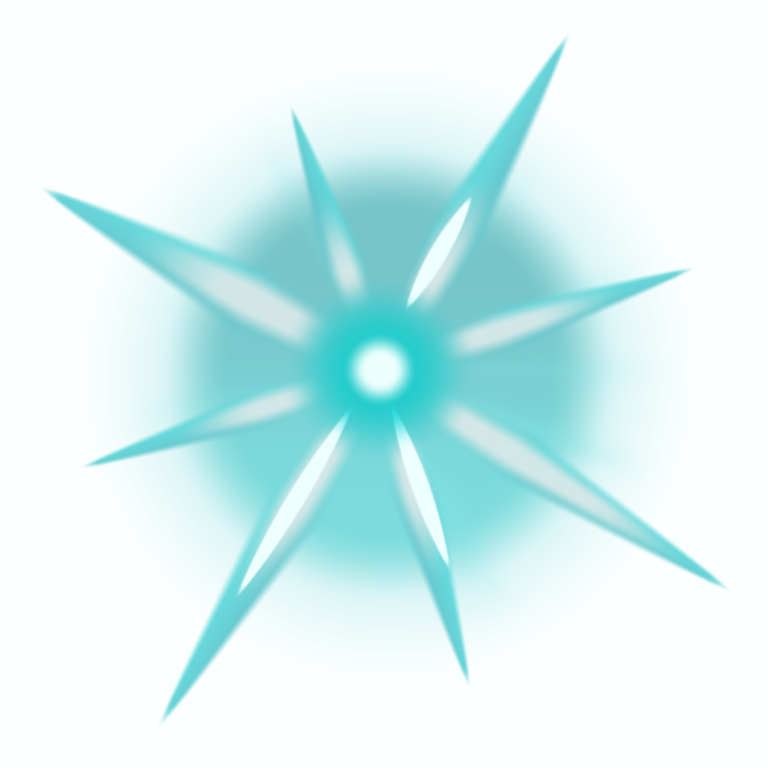
Write a Shadertoy shader that draws this background.

```glsl
// A glowing cyan starburst: soft disc, eight tapered spikes, glints and a bright core on white.

const vec3 WHITE = vec3(0.99, 1.0, 1.0);
const vec3 PALE = vec3(0.85, 0.91, 0.91);
const vec3 CYAN = vec3(0.36, 0.84, 0.85);
const vec3 TEAL = vec3(0.37, 0.75, 0.78);
const vec3 CORE_CYAN = vec3(0.13, 0.80, 0.80);
const float TAU = 6.2831853;

// Spike: tip position, half width, fraction of the length where the pale heart ends
const vec4 SPIKES[8] = vec4[8](
    vec4( 0.247,  0.440, 0.032, 0.50), vec4(-0.117,  0.345, 0.024, 0.58),
    vec4(-0.443,  0.238, 0.040, 0.66), vec4(-0.391, -0.128, 0.023, 0.62),
    vec4(-0.289, -0.466, 0.034, 0.58), vec4( 0.117, -0.414, 0.027, 0.60),
    vec4( 0.458, -0.289, 0.031, 0.80), vec4( 0.410,  0.133, 0.026, 0.70));

// Glint: inner end, outer end
const vec4 GLINTS[3] = vec4[3](
    vec4( 0.032,  0.076,  0.121,  0.229),
    vec4(-0.033, -0.042, -0.190, -0.301),
    vec4( 0.013, -0.040,  0.092, -0.264));

float hash(float n) {
    n = fract(n * 0.1031);
    n *= n + 33.33;
    return fract(n * (n + n));
}

// Smooth noise around the circle, seamless over one turn
float angularNoise(float angle, float cells) {
    float x = fract(angle / TAU) * cells;
    float cell = floor(x);
    float blend = smoothstep(0.0, 1.0, x - cell);
    return mix(hash(cell + 7.0), hash(mod(cell + 1.0, cells) + 7.0), blend);
}

// One where d is well below the edge, zero beyond it
float softInside(float d, float edge, float blur) {
    return 1.0 - smoothstep(edge - blur, edge + blur, d);
}

// Coordinates along (0 to 1) and across the segment from a to b
vec2 axisCoords(vec2 p, vec2 a, vec2 b) {
    vec2 d = b - a;
    float len = length(d);
    return vec2(dot(p - a, d) / (len * len), (d.x * (p.y - a.y) - d.y * (p.x - a.x)) / len);
}

// Disc with its wide halo and faint radial streaks
vec3 drawDisc(vec3 col, vec2 p) {
    vec2 q = p - vec2(0.012, -0.003);
    float r = length(q);
    float angle = atan(p.y, p.x);
    vec3 tint = mix(vec3(0.49, 0.86, 0.865), vec3(0.46, 0.77, 0.785),
                    smoothstep(-0.20, 0.16, q.y));
    float halo = 0.46 * pow(1.0 - smoothstep(0.18, 0.44, r), 1.2);
    col = mix(col, vec3(0.48, 0.85, 0.86), halo);
    col = mix(col, tint, softInside(r, 0.255, 0.048));
    float streak = pow(angularNoise(angle, 34.0), 5.0);
    streak *= smoothstep(0.05, 0.14, r) * (1.0 - smoothstep(0.20, 0.39, r));
    return mix(col, vec3(0.52, 0.90, 0.90), 0.35 * streak);
}

// Tapered spike with coloured flanks and a pale heart
vec3 drawSpike(vec3 col, vec2 p, vec4 spike) {
    vec2 c = axisCoords(p, vec2(0.0), spike.xy);
    float t = c.x;
    if (t < 0.0 || t > 1.05) return col;
    float taper = pow(max(1.0 - t, 0.0) / 0.62, 0.85);
    float halfWidth = spike.z * min(mix(0.55, 1.0, t / 0.38), taper);
    float side = abs(c.y);
    float blur = 0.0025 + 0.22 * halfWidth;

    float body = softInside(side, halfWidth, blur) * smoothstep(0.22, 0.55, t);
    body *= 1.0 - smoothstep(0.93, 1.01, t);
    vec3 flank = mix(CYAN, TEAL, smoothstep(-0.5, 0.7, c.y / spike.z * sign(-spike.x)) * 0.75);
    col = mix(col, flank, 0.93 * body);

    float heart = softInside(side, 0.66 * halfWidth, 0.006 + 0.20 * halfWidth);
    heart *= smoothstep(0.07, 0.135, length(p));
    heart *= 1.0 - smoothstep(spike.w - 0.22, spike.w + 0.10, t);
    return mix(col, PALE, 0.94 * heart);
}

// Thin white lens, tinted where it meets the core
vec3 drawGlint(vec3 col, vec2 p, vec4 ends) {
    vec2 c = axisCoords(p, ends.xy, ends.zw);
    float t = clamp(c.x, 0.0, 1.0);
    float halfWidth = 0.0115 * 4.0 * t * (1.0 - t);
    float mask = softInside(abs(c.y), halfWidth, 0.0022) * smoothstep(0.0, 0.004, halfWidth);
    vec3 tint = mix(vec3(0.18, 0.86, 0.88), vec3(0.93, 1.0, 1.0),
                    smoothstep(0.055, 0.11, length(p)));
    return mix(col, tint, mask);
}

// Saturated ring around a white centre
vec3 drawCore(vec3 col, float r) {
    col = mix(col, CORE_CYAN, 0.96 * (1.0 - smoothstep(0.042, 0.125, r)));
    return mix(col, vec3(0.93, 1.0, 0.99), 1.0 - smoothstep(0.018, 0.049, r));
}

void mainImage(out vec4 fragColor, in vec2 fragCoord) {
    vec2 p = (fragCoord - 0.5 * iResolution.xy) / min(iResolution.x, iResolution.y);
    p -= vec2(-0.005, 0.0185);

    vec3 col = drawDisc(WHITE, p);
    for (int i = 0; i < 8; i++) col = drawSpike(col, p, SPIKES[i]);
    col = drawCore(col, length(p));
    for (int i = 0; i < 3; i++) col = drawGlint(col, p, GLINTS[i]);
    fragColor = vec4(col, 1.0);
}
```
